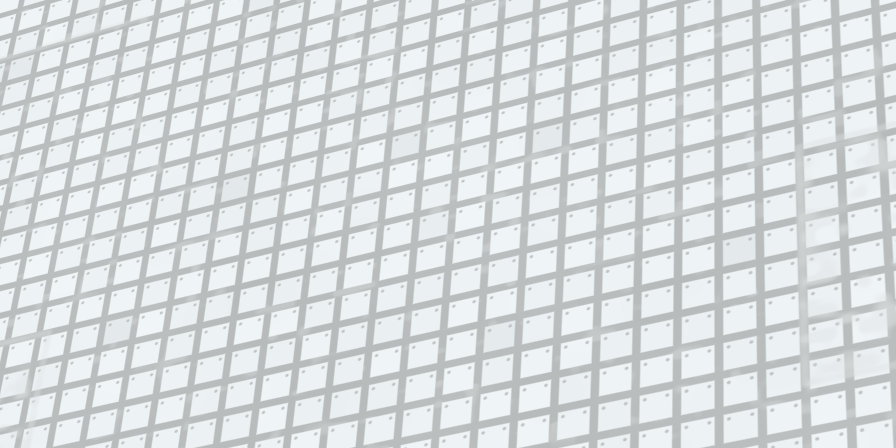
Reproduce this pattern procedurally as a WebGL 1 fragment shader.

```glsl
precision highp float;
// Pale square tiles with paired rivets on a grey wall, seen at a slant behind worn panes.
uniform vec2 u_resolution;

#define GRID_DENSITY vec2(12.5, 14.8)
#define GRID_SHEAR vec2(0.077, 0.24)
#define GRID_PHASE vec2(0.10, 0.44)
#define PERSPECTIVE vec2(0.105, 0.14)
#define TILE_SIZE vec2(0.79, 0.775)
#define RIVET_OFFSET vec2(0.27, -0.25)
#define RIVET_RADIUS 0.045
#define TILE_COLOR vec3(0.93, 0.95, 0.96)
#define GAP_COLOR vec3(0.725, 0.74, 0.742)
#define HAZE_COLOR vec3(0.87, 0.885, 0.89)
#define TILE_VARIATION 0.018
#define WEAR 0.6

float hash(vec2 p) {
  vec3 q = fract(p.xyx * vec3(0.1031, 0.1030, 0.0973));
  q += dot(q, q.yzx + 33.33);
  return fract((q.x + q.y) * q.z);
}

float noise(vec2 p) {
  vec2 i = floor(p);
  vec2 f = fract(p);
  f = f * f * (3.0 - 2.0 * f);
  float low = mix(hash(i), hash(i + vec2(1.0, 0.0)), f.x);
  float high = mix(hash(i + vec2(0.0, 1.0)), hash(i + vec2(1.0)), f.x);
  return mix(low, high, f.y);
}

// Signed distance to the box between two corners.
float boxDistance(vec2 p, vec2 lo, vec2 hi) {
  vec2 q = abs(p - 0.5 * (lo + hi)) - 0.5 * (hi - lo);
  return length(max(q, 0.0)) + min(max(q.x, q.y), 0.0);
}

// Bright rim along a pane outline, with a weak haze inside it.
float paneHaze(vec2 grid, vec2 lo, vec2 hi, float smudge) {
  float d = boxDistance(grid, lo, hi);
  float rim = 1.0 - smoothstep(0.03, 0.17, abs(d));
  float inside = 1.0 - smoothstep(-0.1, 0.1, d);
  return max(rim * (0.45 + 0.55 * smudge), inside * 0.7 * smoothstep(0.45, 0.8, smudge));
}

void main() {
  // Centred canvas units, y pointing down.
  vec2 p = (gl_FragCoord.xy - 0.5 * u_resolution) / u_resolution.y;
  p.y = -p.y;

  // Slanted grid in perspective.
  float depth = 1.0 + dot(PERSPECTIVE, p);
  vec2 grid = GRID_DENSITY * (p + GRID_SHEAR * p.yx) / depth - GRID_PHASE;
  vec2 id = floor(grid);
  vec2 cell = fract(grid) - 0.5;
  float pixel = 14.0 / (u_resolution.y * depth);
  float soft = 0.5 * pixel + 0.012;

  // Wall between the tiles, with faint smudges.
  float smudge = noise(grid * vec2(2.3, 3.1) + 40.0);
  float cloud = noise(grid * 0.35 + 90.0);
  vec3 color = GAP_COLOR + 0.02 * (cloud - 0.5);
  color = mix(color, HAZE_COLOR, 0.35 * smoothstep(0.68, 0.95, smudge));

  // Tiles, each of a slightly different brightness, a few duller.
  vec2 edge = abs(cell) - 0.5 * TILE_SIZE;
  float tile = 1.0 - smoothstep(-soft, soft, max(edge.x, edge.y));
  float shade = (hash(id + 71.0) - 0.5) * TILE_VARIATION;
  shade -= 0.03 * step(0.975, hash(id + 213.0));
  vec3 face = TILE_COLOR + shade + 0.008 * (cloud - 0.5);

  // Two rivets near the upper corners.
  float rivet = length(vec2(abs(cell.x), cell.y) - RIVET_OFFSET) - RIVET_RADIUS;
  face = mix(face, GAP_COLOR, 0.85 * (1.0 - smoothstep(-soft, soft, rivet)));
  color = mix(color, face, tile);

  // Worn panes toward the left and right sides.
  float haze = paneHaze(grid, vec2(9.0, -0.2), vec2(30.0, 6.7), smudge);
  haze = max(haze, paneHaze(grid, vec2(-40.0, 0.0), vec2(-11.7, 30.0), smudge));
  float streak = 1.0 - smoothstep(0.04, 0.16, abs(grid.y + 11.1));
  streak *= 1.0 - smoothstep(-11.5, -9.5, grid.x);
  haze = max(haze, streak * (0.4 + 0.6 * smudge));
  color = mix(color, HAZE_COLOR, WEAR * haze);

  gl_FragColor = vec4(clamp(color, 0.0, 1.0), 1.0);
}
```
